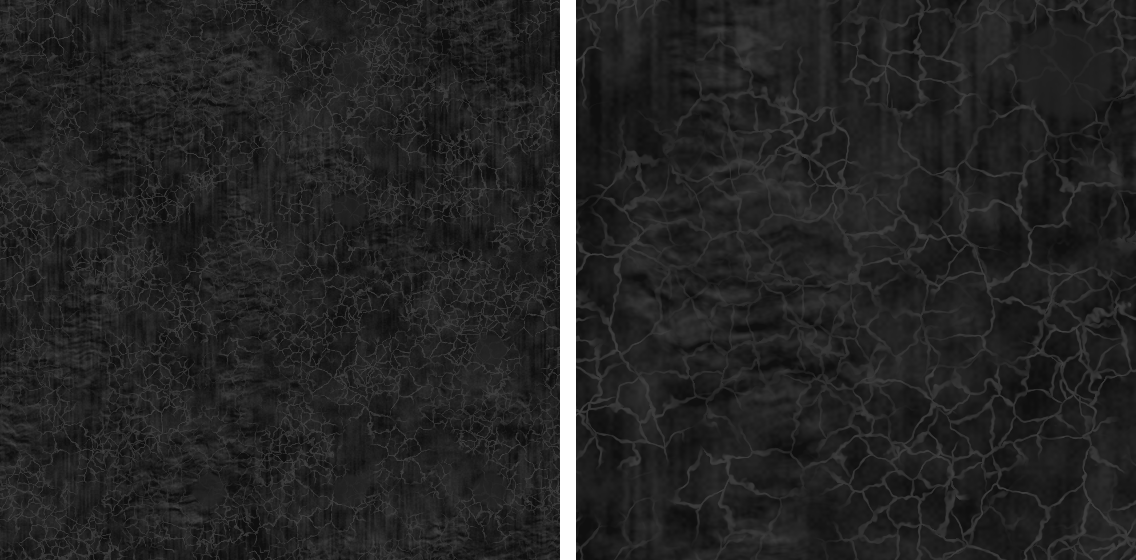
Left: the whole. Right: its middle third, enlarged.
Reproduce this texture procedurally as a WebGL 2 fragment shader.

```glsl
#version 300 es
precision highp float;

uniform vec2 u_resolution;
out vec4 fragColor;

vec2 hash2(vec2 p) {
    vec3 q = fract(p.xyx * vec3(0.1031, 0.1030, 0.0973));
    q += dot(q, q.yzx + 33.33);
    return fract((q.xx + q.yz) * q.zy);
}

float valueNoise(vec2 p) {
    vec2 cell = floor(p), f = fract(p);
    f = f * f * (3.0 - 2.0 * f);
    float bottom = mix(hash2(cell).x, hash2(cell + vec2(1, 0)).x, f.x);
    float top = mix(hash2(cell + vec2(0, 1)).x, hash2(cell + vec2(1, 1)).x, f.x);
    return mix(bottom, top, f.y);
}

// Fractal noise centred on zero
float fbm(vec2 p) {
    float sum = 0.0, amplitude = 0.5;
    for (int i = 0; i < 4; i++) {
        sum += amplitude * (valueNoise(p) - 0.5);
        p = mat2(1.6, 1.2, -1.2, 1.6) * p + 17.3;
        amplitude *= 0.5;
    }
    return sum;
}

// Distance to the border between the two nearest scattered cells
float cellBorder(vec2 p) {
    vec2 cell = floor(p), nearest = vec2(9.0), second = vec2(9.0);
    for (int y = -1; y <= 1; y++) {
        for (int x = -1; x <= 1; x++) {
            vec2 id = cell + vec2(x, y);
            vec2 offset = id + hash2(id + 50.0) - p;
            if (dot(offset, offset) < dot(nearest, nearest)) {
                second = nearest;
                nearest = offset;
            } else if (dot(offset, offset) < dot(second, second)) {
                second = offset;
            }
        }
    }
    return dot(0.5 * (nearest + second), normalize(second - nearest));
}

// Broken hairline cracks with jagged edges
float cracks(vec2 p, float scale, float pixel) {
    vec2 jag = vec2(fbm(p * 55.0 + scale), fbm(p * 55.0 + scale + 90.0));
    float border = cellBorder((p + 0.024 * jag) * scale + scale) / scale;
    float line = 1.0 - smoothstep(0.0003, 0.0004 + max(pixel, 0.0012), border);
    float gaps = smoothstep(-0.1, 0.08, fbm(p * 19.0 + scale * 2.0));
    return line * gaps * (0.55 + 0.45 * valueNoise(p * 260.0));
}

// Wrinkled surface height, stretched sideways
float wrinkles(vec2 p) {
    return fbm(p * vec2(36.0, 75.0) + 2.0 * fbm(p * 25.0));
}

void main() {
    vec2 p = gl_FragCoord.xy / u_resolution.y;
    float pixel = 1.0 / u_resolution.y;

    // Smooth round spots on a regular grid, some fainter than others
    vec2 spotId = floor(p * 4.0);
    vec2 fromSpot = (fract(p * 4.0) - 0.5) / 4.0;
    float spotRadius = length(fromSpot) + 0.012 * fbm(p * 40.0);
    float spot = (1.0 - smoothstep(0.025, 0.032, spotRadius))
               * smoothstep(0.1, 0.6, hash2(spotId + 7.0).x);

    // Mottled ground
    float shade = 0.117 + 0.09 * fbm(p * 9.0) + 0.13 * fbm(p * 48.0 + 30.0);

    // Fine vertical streaks and grain
    float streakArea = smoothstep(-0.15, 0.15, fbm(p * 6.0 + 60.0));
    shade += 0.055 * (valueNoise(p * vec2(300.0, 28.0)) - 0.5) * (0.4 + streakArea);
    shade += 0.03 * (valueNoise(p * 420.0) - 0.5);

    // Relief patches lit from above
    float reliefArea = smoothstep(0.0, 0.2, fbm(p * 7.0 + 11.0));
    float slope = wrinkles(p) - wrinkles(p + vec2(0.001, 0.004));
    shade += reliefArea * (0.012 + 0.32 * slope);

    shade = mix(shade, 0.135 + 0.04 * fbm(p * 30.0), 0.8 * spot);

    // Two sizes of crack network
    float crackLines = max(cracks(p, 30.0, pixel), 0.9 * cracks(p, 52.0, pixel));
    shade = mix(shade, 0.285, 0.85 * crackLines * (1.0 - 0.75 * spot) * (1.0 - 0.4 * reliefArea));

    fragColor = vec4(vec3(clamp(shade, 0.06, 0.32)), 1.0);
}
```
